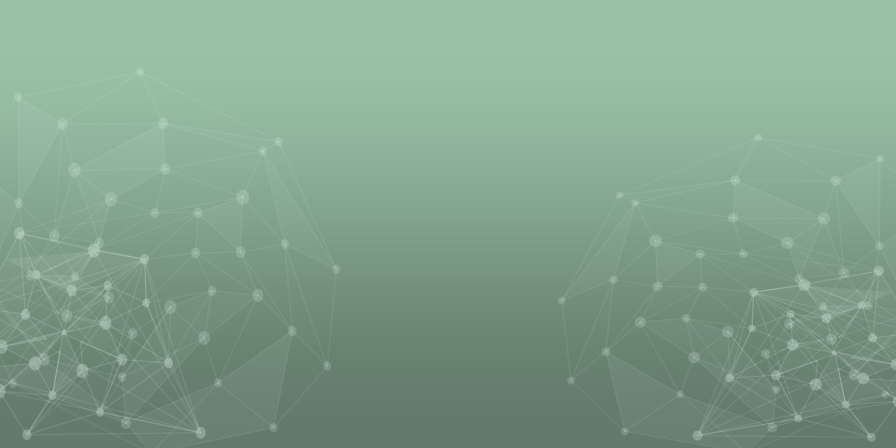
Reproduce this background procedurally as a WebGL 1 fragment shader.

```glsl
precision highp float;
uniform vec2 u_resolution;

float hash(vec2 p) {
  return fract(sin(dot(p, vec2(127.1, 311.7))) * 4375.85);
}

// Antialiased coverage of a signed distance, negative inside
float cover(float dist) {
  return clamp(0.5 - dist * u_resolution.y, 0.0, 1.0);
}

float segment(vec2 p, vec2 a, vec2 b) {
  vec2 ab = b - a;
  float t = clamp(dot(p - a, ab) / dot(ab, ab), 0.0, 1.0);
  return cover(length(p - a - ab * t) - 0.0014);
}

float edge(vec2 p, vec2 a, vec2 b) {
  vec2 ab = normalize(b - a);
  return ab.x * (p.y - a.y) - ab.y * (p.x - a.x);
}

float triangle(vec2 p, vec2 a, vec2 b, vec2 c) {
  float side = sign(edge(c, a, b));
  float inside = min(min(edge(p, a, b) * side, edge(p, b, c) * side), edge(p, c, a) * side);
  return cover(-inside);
}

float dot2d(vec2 p, vec2 center, float radius) {
  return cover(length((p - center) * vec2(1.0, 0.83)) - radius);
}

// Rings 0 to 3 form the large sphere, later rings the small dense cluster
vec2 node(float ring, float i) {
  bool cluster = ring > 3.5;
  vec2 center = cluster ? vec2(0.143, 0.258) : vec2(0.3255, 0.414);
  float radius = cluster ? 0.219 - 0.1 * (ring - 4.0) : 0.437 - 0.1 * ring;
  radius += ring < 0.5 ? -0.036 * cos(1.2566 * (i - 2.0)) : 0.024 * cos(3.14159 * i);
  float wobble = mod(ring, 2.0) > 0.5 ? 3.0 : 12.0;
  float angle = radians(118.0 - 36.0 * i - wobble * cos(1.2566 * (i - 3.0 + 0.5 * ring)));
  return center + radius * vec2(cos(angle), sin(angle));
}

// Amount of white light given by the mesh
float network(vec2 p) {
  float light = 0.0;
  vec2 topHub = node(4.0, 2.0);
  vec2 lowHub = vec2(0.448, 0.034);

  for (int k = 0; k < 6; k++) {
    float ring = float(k);
    bool cluster = k > 3;
    float lineLight = cluster ? 0.13 : 0.075;
    for (int j = 0; j < 10; j++) {
      float i = float(j);
      vec2 a = node(ring, i);
      vec2 b = node(ring, i + 1.0);
      vec2 c = node(ring + 1.0, i);
      vec2 d = node(ring + 1.0, i + 1.0);
      float chance = hash(vec2(ring, i));

      // Facets
      if (k != 3) {
        light += triangle(p, a, b, c) * 0.05 * smoothstep(0.3, 1.0, chance);
        light += triangle(p, b, c, d) * 0.06 * smoothstep(0.4, 1.0, hash(vec2(i, ring + 7.0)));
      }

      // Links
      light += lineLight * (segment(p, a, b) + segment(p, a, c) + segment(p, b, c));
      if (k == 4) {
        light += 0.1 * (segment(p, topHub, a) + segment(p, lowHub, a));
      }

      // Nodes
      float size = k == 0 ? 0.0085 : 0.008 + 0.006 * chance;
      light += dot2d(p, a, size) * (cluster ? 0.25 : 0.17);
    }
  }

  // Bright facet and lower hub
  light += 0.09 * triangle(p, vec2(0.013, 0.422), vec2(0.216, 0.44), vec2(0.15, 0.345));
  light += 0.25 * dot2d(p, lowHub, 0.011);
  return min(light, 0.42);
}

void main() {
  vec2 p = gl_FragCoord.xy / u_resolution * vec2(2.0, 1.0);
  vec3 color = mix(vec3(0.385, 0.48, 0.415), vec3(0.605, 0.76, 0.655), smoothstep(0.0, 0.95, p.y));

  // The right mesh is a flattened mirror of the left one
  vec2 meshPoint = p.x < 1.0 ? p : vec2(2.005 - p.x, 1.0 - (0.8255 - p.y) / 0.826);
  color = mix(color, vec3(0.92, 1.0, 0.95), network(meshPoint));
  gl_FragColor = vec4(color, 1.0);
}
```
